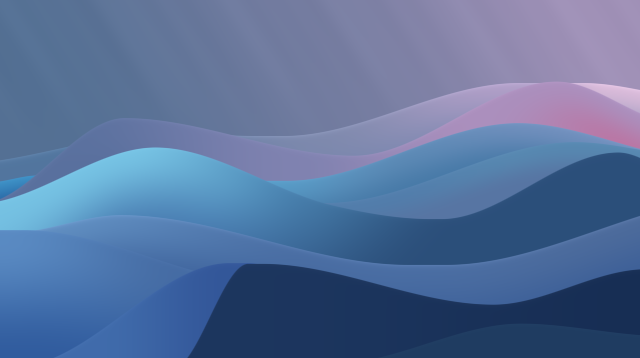
Write a Shadertoy shader that draws this background.

```glsl
// Layered blue and mauve waves rolling under a hazy dusk sky.

// Height change of size rise, eased between a and b.
float slope(float x, float a, float b, float rise) {
    return rise * smoothstep(a, b, x);
}

// Fills everything below a wave's top, with a thin pale rim.
void paintWave(inout vec3 col, float depth, vec3 fill, float rim) {
    float aa = max(fwidth(depth), 1e-5);
    float glow = rim * exp(-max(depth, 0.0) * 180.0);
    col = mix(col, fill + glow, smoothstep(-0.6 * aa, 0.6 * aa, depth));
}

vec3 skyColor(vec2 p) {
    float lean = p.x + 0.3 * (p.y - 0.75);
    vec3 col = mix(vec3(0.33, 0.44, 0.58), vec3(0.46, 0.49, 0.63), smoothstep(0.05, 0.6, lean));
    col = mix(col, vec3(0.63, 0.57, 0.72), smoothstep(0.5, 1.03, lean));
    // Slanted rays
    float u = p.x + 0.36 * p.y;
    float rays = sin(u * 37.0) + 0.7 * sin(u * 71.0 + 1.3) + 0.5 * sin(u * 123.0 + p.y);
    return col + 0.006 * rays * smoothstep(0.5, 0.9, p.y);
}

void mainImage(out vec4 fragColor, in vec2 fragCoord) {
    vec2 p = fragCoord / iResolution.xy;
    float x = p.x;
    vec3 col = skyColor(p);
    vec3 fill;
    float d;

    // Far ridge
    d = 0.54 + slope(x, -0.078, 0.26, 0.088) - slope(x, 0.26, 0.404, 0.008)
        + slope(x, 0.443, 0.81, 0.148) - slope(x, 0.911, 1.12, 0.05) - p.y;
    fill = mix(vec3(0.32, 0.46, 0.62), vec3(0.50, 0.54, 0.68), smoothstep(0.1, 0.55, x));
    fill = mix(fill, vec3(0.69, 0.62, 0.78), smoothstep(0.5, 0.8, x));
    fill = mix(fill, vec3(0.85, 0.73, 0.85), smoothstep(0.83, 0.95, x));
    fill = mix(fill, vec3(0.46, 0.52, 0.68), 0.7 * smoothstep(0.0, 0.14, d) * smoothstep(0.3, 0.5, x));
    paintWave(col, d, fill, 0.06);

    // Bright sliver at the left
    d = 0.49 + slope(x, -0.02, 0.06, 0.02) - p.y;
    paintWave(col, d, mix(vec3(0.23, 0.55, 0.76), vec3(0.17, 0.42, 0.66), smoothstep(0.0, 0.06, d)), 0.03);

    // Mauve ribbon
    d = 0.43 + slope(x, -0.033, 0.195, 0.24) - slope(x, 0.195, 0.553, 0.105)
        + slope(x, 0.553, 0.87, 0.207) - slope(x, 0.87, 1.061, 0.116) - p.y;
    fill = mix(vec3(0.35, 0.44, 0.62), vec3(0.50, 0.51, 0.69), smoothstep(0.08, 0.48, x));
    fill = mix(fill, vec3(0.67, 0.56, 0.74), smoothstep(0.46, 0.75, x));
    fill = mix(fill, vec3(0.32, 0.42, 0.60), 0.5 * smoothstep(0.02, 0.16, d) * (1.0 - smoothstep(0.1, 0.35, x)));
    fill = mix(fill, vec3(0.73, 0.46, 0.64), smoothstep(0.0, 0.12, d) * smoothstep(0.75, 1.0, x));
    paintWave(col, d, fill, 0.03);

    // Blue swell behind the crest
    d = 0.295 + slope(x, 0.1, 0.3, 0.2) + slope(x, 0.449, 0.81, 0.161)
        - slope(x, 0.81, 1.107, 0.102) - p.y;
    fill = mix(vec3(0.34, 0.61, 0.78), vec3(0.36, 0.54, 0.71), smoothstep(0.4, 0.65, x));
    fill = mix(fill, vec3(0.44, 0.56, 0.74), smoothstep(0.6, 0.85, x));
    fill = mix(fill, vec3(0.27, 0.47, 0.65), 0.9 * smoothstep(0.0, 0.12, d));
    paintWave(col, d, fill, 0.03);

    // Slate ribbon
    d = 0.433 + slope(x, 0.51, 0.898, 0.17) - slope(x, 0.898, 1.107, 0.045) - p.y;
    fill = mix(vec3(0.32, 0.49, 0.67), vec3(0.34, 0.53, 0.69), smoothstep(0.6, 0.82, x));
    fill = mix(fill, vec3(0.34, 0.46, 0.64), smoothstep(0.01, 0.1, d));
    paintWave(col, d, fill, 0.02);

    // Bright crest that darkens to the right
    d = 0.43 + slope(x, -0.039, 0.243, 0.158) - slope(x, 0.243, 0.521, 0.07)
        - slope(x, 0.243, 0.674, 0.13) + slope(x, 0.69, 0.966, 0.186)
        - slope(x, 0.966, 1.08, 0.07) - p.y;
    fill = mix(vec3(0.46, 0.76, 0.89), vec3(0.30, 0.53, 0.71), smoothstep(0.2, 0.48, x));
    fill = mix(fill, vec3(0.28, 0.48, 0.69), smoothstep(0.0, 0.25, d) * smoothstep(-0.1, 0.2, x));
    fill = mix(fill, vec3(0.17, 0.31, 0.48), smoothstep(0.38, 0.72, x + 0.5 * d));
    paintWave(col, d, fill, 0.02);

    // Long middle swell
    d = 0.349 + slope(x, 0.013, 0.189, 0.05) - slope(x, 0.189, 0.638, 0.139)
        + slope(x, 0.697, 1.172, 0.195) - p.y;
    fill = mix(vec3(0.37, 0.55, 0.75), vec3(0.29, 0.43, 0.64), smoothstep(0.1, 0.5, x));
    fill = mix(fill, vec3(0.30, 0.42, 0.61), smoothstep(0.6, 1.0, x));
    fill = mix(fill, vec3(0.22, 0.36, 0.59), 0.85 * smoothstep(0.0, 0.2, d));
    paintWave(col, d, fill, 0.06);

    // Left slope
    d = 0.357 - slope(x, 0.039, 0.43, 0.151) - slope(x, 0.35, 0.6, 0.3) - p.y;
    fill = mix(vec3(0.35, 0.54, 0.76), vec3(0.27, 0.42, 0.64), smoothstep(0.0, 0.3, x));
    fill = mix(fill, vec3(0.19, 0.36, 0.62), smoothstep(0.03, 0.36, d));
    paintWave(col, d, fill, 0.02);

    // Cobalt shoulder
    d = -0.023 + slope(x, 0.026, 0.358, 0.288) - slope(x, 0.39, 0.6, 0.3) - p.y;
    fill = mix(vec3(0.25, 0.42, 0.67), vec3(0.20, 0.34, 0.60), smoothstep(0.15, 0.36, x));
    paintWave(col, d, fill, 0.02);

    // Navy foreground
    d = -0.03 + slope(x, 0.269, 0.388, 0.293) - slope(x, 0.41, 0.771, 0.114)
        + slope(x, 0.771, 1.01, 0.099) - p.y;
    fill = mix(vec3(0.11, 0.21, 0.37), vec3(0.09, 0.18, 0.33), smoothstep(0.4, 1.0, x));
    paintWave(col, d, fill, 0.02);

    // Lowest fold
    d = -0.016 + slope(x, 0.52, 0.814, 0.112) - slope(x, 0.814, 1.04, 0.035) - p.y;
    paintWave(col, d, vec3(0.12, 0.235, 0.38), 0.01);

    fragColor = vec4(col, 1.0);
}
```
